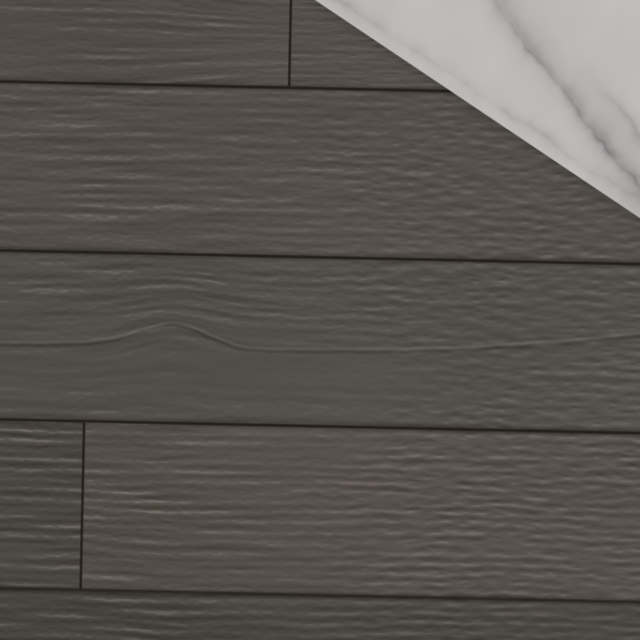
This texture is drawn by a Shadertoy shader. Its source:

```glsl
float hash(vec2 c) {
    return fract(sin(dot(c, vec2(127.1, 311.7))) * 43758.5);
}

float bump(float x, float width) {
    return exp(-x * x / (width * width));
}

// Smooth distance to scattered cell centres
float cells(vec2 p) {
    vec2 id = floor(p), f = fract(p);
    float sum = 0.0;
    for (int j = -1; j <= 1; j++) {
        for (int i = -1; i <= 1; i++) {
            vec2 o = vec2(float(i), float(j));
            vec2 c = id + o;
            vec2 centre = o + vec2(hash(c), hash(c + 41.3));
            sum += exp(-7.0 * length(centre - f));
        }
    }
    return -log(sum) / 7.0;
}

// Layered, mutually bent sines, about -1 to 1
float waves(vec2 p) {
    float sum = 0.0, amp = 0.5;
    for (int i = 0; i < 4; i++) {
        sum += amp * sin(p.x + 1.3 * sin(p.y)) * cos(p.y * 0.8 + 0.7 * p.x);
        p = mat2(1.5, 1.1, -1.1, 1.5) * p + 2.7;
        amp *= 0.6;
    }
    return sum;
}

// Height of the wood surface
float grain(vec2 p, float seed, float ripple, float ridges) {
    p.y += 0.005 * waves(p * vec2(5.0, 9.0) + seed);
    float broad = cells(p * vec2(7.0, 62.0) + seed);
    float choppy = cells(p * vec2(27.0, 88.0) + seed * 1.7);
    float pores = cells(p * vec2(65.0, 150.0) + seed);
    float lines = sin(p.y * 410.0 + 2.2 * waves(p * vec2(5.0, 26.0) + seed));
    return mix(broad, choppy, ripple) + 0.22 * pores + ridges * lines;
}

float seamLine(float d, float halfWidth, float px) {
    return 1.0 - smoothstep(halfWidth - px, halfWidth + px, abs(d));
}

vec3 wood(vec2 p, float px) {
    // Plank layout: gently tilted rows, butt joints in two of them
    const float rowHeight = 0.264;
    float v = (p.y + 0.0215 * p.x - 0.0807) / rowHeight;
    float row = floor(v), across = fract(v);
    float joint = row == 0.0 ? 0.1243 : row == 3.0 ? 0.4336 : -1.0;
    float jointDist = p.x - 0.021 * p.y - joint;
    float seed = row * 13.7 + (jointDist < 0.0 ? 5.1 : 0.0) + 31.0;

    // Grain bends: oval figure in the top row, swell in the middle row
    vec2 q = vec2(p.x, p.y + 0.021 * p.x);
    float top = step(2.5, row);
    float middle = row == 1.0 ? 1.0 : 0.0;
    q.y += top * 0.45 * (p.y - 0.94) * smoothstep(0.15, 0.45, p.x);
    q.y -= middle * 0.025 * bump(p.x - 0.27, 0.08) * bump(across - 0.55, 0.3);

    float ripple = clamp(smoothstep(0.25, 0.85, p.x) + 0.2 * waves(p * 7.0), 0.0, 0.85);
    float ridges = row < 0.5 ? 0.13 : 0.06;
    float h = 0.0018;
    float relief = grain(q - vec2(0.0, h), seed, ripple, ridges)
                 - grain(q + vec2(0.0, h), seed, ripple, ridges);
    float calm = middle * bump(across - 0.28, 0.22) * (1.0 - smoothstep(0.55, 0.9, p.x));
    float strength = (0.75 + 0.3 * waves(p * vec2(8.0, 17.0) + seed)) * (1.0 - 0.65 * calm);

    // Plank tones
    vec3 tone = vec3(0.328, 0.309, 0.292);
    if (row == 1.0) tone = vec3(0.322, 0.308, 0.284);
    if (row == 0.0) tone = jointDist > 0.0 ? vec3(0.338, 0.308, 0.287) : vec3(0.303, 0.286, 0.264);
    if (row < 0.0) tone = vec3(0.285, 0.270, 0.247);
    tone *= 1.0 + 0.04 * waves(p * vec2(3.0, 8.0) + seed);
    tone *= 0.98 + 0.05 * smoothstep(0.1, 0.7, p.x);
    vec3 col = tone + 0.17 * strength * relief;

    // Thin worn highlights, strongest on the left
    float glint = smoothstep(0.12, 0.4, relief) * (1.0 - 0.6 * smoothstep(0.1, 0.6, p.x));
    col += 0.07 * glint * strength * vec3(1.0, 0.97, 0.9);

    // Long raised contour through the middle plank
    float rise = max(p.x - 0.55, 0.0);
    float contour = 0.465 + 0.031 * bump(p.x - 0.27, 0.075)
        - 0.010 * smoothstep(0.25, 0.4, p.x) + 0.12 * rise * rise
        + 0.002 * waves(p * vec2(22.0, 3.0));
    float d = p.y - contour;
    col += middle * (0.045 * bump(d, 0.0025) - 0.045 * bump(d + 0.005, 0.003));

    // Dark gaps and the soft bevels beside them
    float seamDist = (v - floor(v + 0.5)) * rowHeight;
    float lowest = v < 0.5 ? 1.0 : 0.0;
    col += 0.025 * bump(seamDist + 0.008, 0.004);
    col *= 1.0 - 0.25 * bump(seamDist, 0.006);
    float gap = seamLine(seamDist, 0.0021, px) * (0.9 - 0.3 * lowest);
    float buttGap = seamLine(jointDist, 0.0020, px) * 0.9;
    return mix(col, vec3(0.135, 0.112, 0.09), max(gap, buttGap));
}

float vein(vec2 p, float start, float slope, float sharpness) {
    float d = p.x - start - slope * (1.0 - p.y) - 0.014 * waves(p * 28.0);
    return exp(-abs(d) * sharpness);
}

vec3 marble(vec2 p) {
    float broken = clamp(0.6 + 0.7 * waves(p * 24.0 + 4.0), 0.15, 1.0);
    float dark = 0.24 * broken * vein(p, 0.775, 0.754, 130.0);
    dark += 0.09 * vein(p, 0.785, 0.754, 32.0);
    dark += 0.11 * broken * vein(p, 0.53, 1.5, 60.0);
    dark += 0.13 * broken * vein(p, 0.835, 0.754, 90.0) * (1.0 - smoothstep(0.78, 0.92, p.y));
    float cloud = 0.018 * waves(p * 13.0);
    return vec3(0.755, 0.738, 0.735) + cloud - dark * vec3(1.0, 0.99, 0.97);
}

void mainImage(out vec4 fragColor, in vec2 fragCoord) {
    vec2 p = fragCoord / iResolution.xy;
    float px = 1.0 / iResolution.y;

    // Stone slab over the upper right corner
    float slab = dot(p - vec2(0.492, 1.0), normalize(vec2(0.671, 1.0)));
    vec3 floorCol = wood(p, px) * (1.0 - 0.12 * bump(slab, 0.012));
    vec3 col = mix(floorCol, marble(p), smoothstep(-px, px, slab));
    fragColor = vec4(col, 1.0);
}
```
